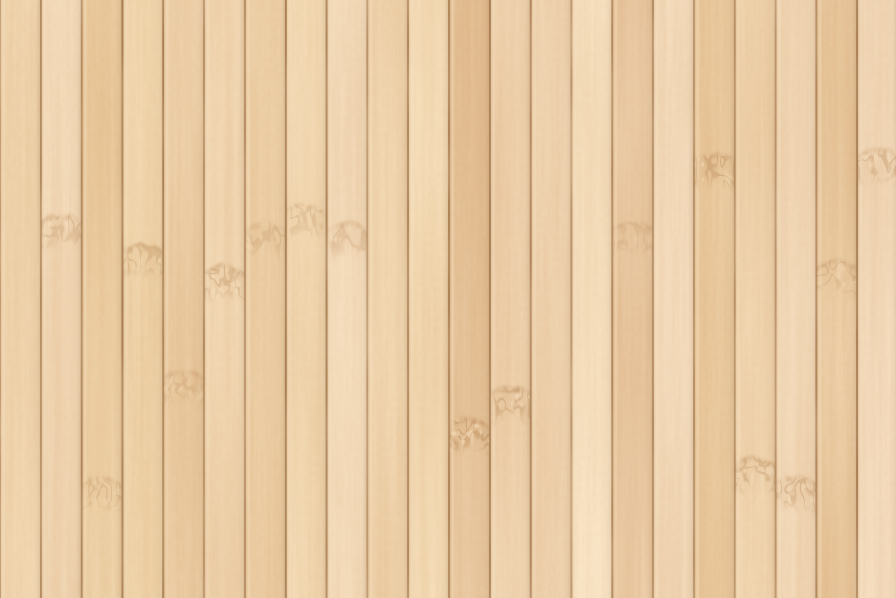
A Shadertoy shader for this texture:

```glsl
// Wall of upright bamboo slats: each slat gets its own tone, stretched-noise
// grain and a band of curly fibres (the node) at a hashed height.
// Narrow brown seams with a lit edge on their right separate the slats.

#define SLATS 21.95        // slats across the canvas
#define SEAM_HALF 0.024    // half seam width, in slat widths
#define TONE_SPREAD 0.58   // tone difference between slats
#define GRAIN 0.30         // strength of the vertical fibres
#define NODE_HALF 0.030    // half node height, in canvas heights
#define NODE_CHANCE 0.92   // share of slats that carry a node
#define SEED 3.7

const vec3 DARK_WOOD  = vec3(0.87, 0.71, 0.52);
const vec3 LIGHT_WOOD = vec3(0.97, 0.885, 0.755);
const vec3 SEAM_BROWN = vec3(0.66, 0.49, 0.32);
const vec3 NODE_BROWN = vec3(0.74, 0.56, 0.37);
const vec3 EDGE_CREAM = vec3(0.98, 0.90, 0.77);

float hash(vec2 p) {
    return fract(sin(dot(p, vec2(127.1, 311.7)) + SEED) * 43758.5);
}

float noise(vec2 p) {
    vec2 i = floor(p), f = fract(p);
    f = f * f * (3.0 - 2.0 * f);
    return mix(mix(hash(i), hash(i + vec2(1, 0)), f.x),
               mix(hash(i + vec2(0, 1)), hash(i + vec2(1, 1)), f.x), f.y);
}

// Long vertical fibres at three widths, centred on zero.
float fibres(vec2 p) {
    float sum = 0.0, weight = 0.5;
    vec2 scale = vec2(5.0, 1.6);
    for (int i = 0; i < 3; i++) {
        sum += weight * (noise(p * scale + float(i) * 17.0) - 0.5);
        scale *= vec2(2.1, 2.6);
        weight *= 0.75;
    }
    return sum;
}

// Curly fibre lines: contours of a warped noise field.
float curls(vec2 p) {
    vec2 q = p * vec2(7.0, 62.0);
    q += 1.6 * vec2(noise(q * 0.7 + 31.0), noise(q * 0.7 + 57.0));
    return 1.0 - smoothstep(0.03, 0.19, abs(noise(q) - 0.5));
}

void mainImage(out vec4 fragColor, in vec2 fragCoord) {
    vec2 uv = fragCoord / iResolution.xy;
    float px = SLATS / iResolution.x;
    float x = uv.x * SLATS, y = uv.y;
    float id = floor(x), across = x - id;
    vec2 p = vec2(x + id * 7.0, y);

    // Node position; alternate slats favour the upper or lower part
    float half01 = mod(id + step(0.6, hash(vec2(id, 9.0))), 2.0);
    float nodeY = mix(0.13, 0.52, half01) + 0.25 * hash(vec2(id, 2.0));
    float hasNode = step(hash(vec2(id, 3.0)), NODE_CHANCE);
    float strength = hasNode * mix(0.35, 0.9, hash(vec2(id, 4.0)));
    float bow = 0.012 * (across - 0.5) * (across - 0.5) * 4.0;
    float d = (y - nodeY + bow + 0.008 * (noise(p * vec2(5.0, 20.0)) - 0.5)) / NODE_HALF;

    // Slat tone: own level, slow drift, grain, and a shift across the node
    float tone = 0.58 + TONE_SPREAD * (hash(vec2(id, 1.0)) - 0.5);
    tone += 0.24 * (noise(vec2(id * 13.0, y * 2.5)) - 0.5);
    tone += 0.16 * (hash(vec2(id, 5.0)) - 0.5) * hasNode * smoothstep(-1.0, 1.0, d);
    tone += GRAIN * fibres(p);
    tone += 0.07 * (noise(p * vec2(14.0, 120.0)) - 0.5);
    vec3 color = mix(DARK_WOOD, LIGHT_WOOD, clamp(tone, -0.1, 1.05));
    color.b += 0.035 * (hash(vec2(id, 6.0)) - 0.5);

    // Node: tinted band, curly lines, pale flecks and a thin upper rim
    float band = smoothstep(-1.2, -0.1, d) * (1.0 - smoothstep(0.7, 1.05, d));
    float flecks = smoothstep(0.62, 0.85, noise(p * vec2(9.0, 80.0) + 41.0));
    float rim = exp(-pow((d - 0.8) * 6.0, 2.0)) * noise(p * vec2(6.0, 30.0));
    color = mix(color, NODE_BROWN, strength * band * (0.10 + 0.50 * curls(p)));
    color = mix(color, NODE_BROWN, strength * rim * 0.6);
    color = mix(color, EDGE_CREAM, strength * band * flecks * 0.5);

    // Rounded slat edges, lit on the left side
    float edge = min(across, 1.0 - across);
    color *= 1.0 - 0.06 * exp(-(1.0 - across) * 14.0);
    float lit = exp(-pow((across - 0.085) / 0.04, 2.0));
    color = mix(color, EDGE_CREAM, 0.42 * lit);

    // Seams with uneven darkness along their length
    float seamId = floor(x + 0.5);
    float wear = mix(0.6, 1.0, hash(vec2(seamId, 8.0)))
               * mix(0.8, 1.1, noise(vec2(seamId * 5.0, y * 14.0)));
    float seam = 1.0 - smoothstep(SEAM_HALF - 0.5 * px, SEAM_HALF + 0.6 * px, edge);
    seam = max(seam, 0.35 * exp(-edge * 22.0));
    color = mix(color, SEAM_BROWN, clamp(seam * wear, 0.0, 1.0));

    fragColor = vec4(clamp(color, 0.0, 1.0), 1.0);
}
```
